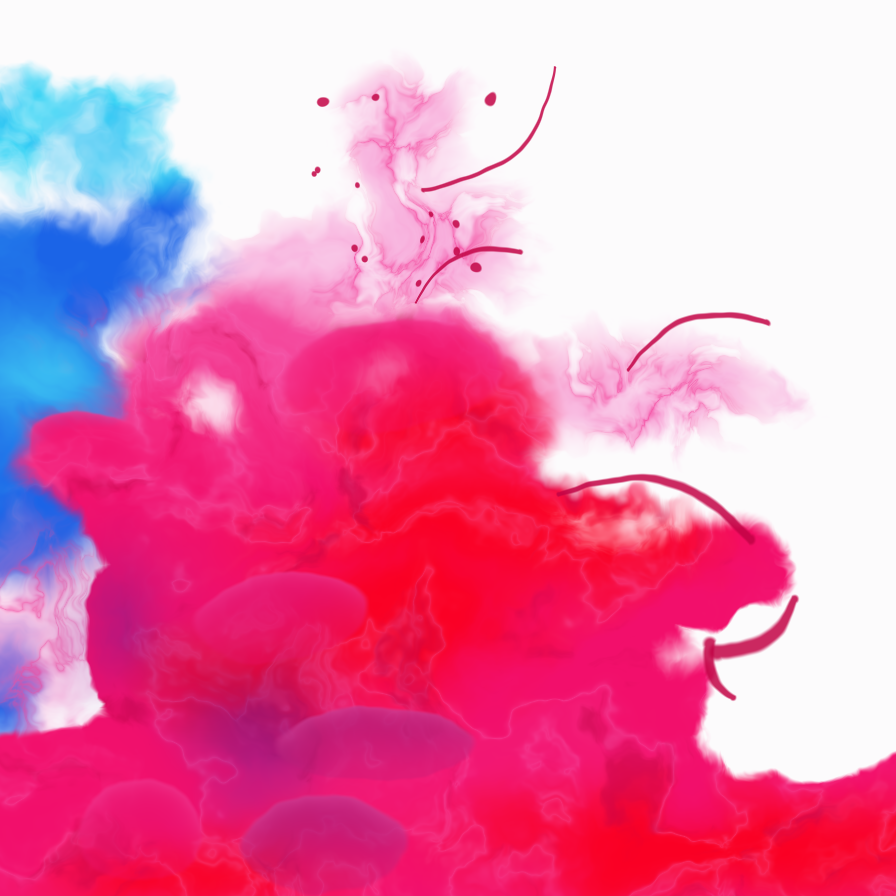
Give the GLSL for this background, as a WebGL 2 fragment shader.

```glsl
#version 300 es
precision highp float;
// Clouds of pink, red and blue ink drifting through white water.
// Smooth unions of ellipses, bent by gradient noise, give the masses;
// folds, shaded lobes, bowed strands and drops are laid over them.
#define WARP .085
#define BLEND 70.
#define BOW .18
#define DROPS 14
#define PAPER vec3(.99, .985, .99)
#define PALE vec3(.96, .48, .78)
#define MAGENTA vec3(.95, .06, .42)
#define RED vec3(.98, 0, .14)
#define CRIMSON vec3(.76, .01, .27)
#define MAUVE vec3(.67, .12, .47)
#define AZURE vec3(.06, .36, .9)
#define CYAN vec3(.22, .83, .96)

uniform vec2 u_resolution;
out vec4 fragColor;

// Ellipses: centre, radii
const vec4 UPPER[6] = vec4[](
  vec4(.26,.58,.16,.09), vec4(.46,.55,.14,.1), vec4(.15,.48,.12,.065),
  vec4(.34,.43,.25,.13), vec4(.55,.38,.26,.09), vec4(.77,.35,.12,.05));
const vec4 LOWER[6] = vec4[](
  vec4(.45,.25,.31,.15), vec4(.23,.28,.14,.14), vec4(.5,.08,.32,.16),
  vec4(.96,.04,.31,.115), vec4(.08,.07,.22,.12), vec4(.68,.22,.1,.05));
const vec4 CORE[6] = vec4[](
  vec4(.49,.53,.09,.045), vec4(.55,.4,.2,.055), vec4(.47,.31,.13,.07),
  vec4(.88,.06,.24,.05), vec4(.22,.03,.08,.03), vec4(.28,.25,.08,.04));
const vec4 VEIL[6] = vec4[](
  vec4(.45,.85,.065,.065), vec4(.5,.72,.09,.07), vec4(.36,.7,.09,.05),
  vec4(.16,.64,.09,.04), vec4(.72,.56,.13,.06), vec4(.05,.29,.09,.12));
const vec4 GAPS[6] = vec4[](
  vec4(.22,.54,.045,.025), vec4(.43,.58,.035,.02), vec4(.64,.5,.04,.03),
  vec4(.72,.43,.08,.02), vec4(.2,.655,.04,.02), vec4(.76,.265,.04,.015));
const vec4 BLUES[6] = vec4[](
  vec4(.04,.7,.18,.07), vec4(.02,.57,.11,.13), vec4(.03,.42,.09,.08),
  vec4(0,.22,.05,.06), vec4(.07,.84,.11,.06), vec4(.19,.77,.05,.03));
const vec4 LOBES[6] = vec4[](
  vec4(.44,.58,.13,.06), vec4(.09,.5,.06,.045), vec4(.32,.31,.1,.05),
  vec4(.15,.07,.075,.06), vec4(.36,.06,.1,.06), vec4(.42,.172,.12,.04));
// Strands, thin to thick: start, end
const vec4 STRANDS[6] = vec4[](
  vec4(.62,.925,.48,.79), vec4(.47,.66,.59,.72), vec4(.7,.59,.86,.645),
  vec4(.62,.45,.84,.395), vec4(.82,.22,.79,.28), vec4(.89,.33,.8,.27));

vec2 hash2(vec2 p) {
  p = vec2(dot(p, vec2(127.1, 311.7)), dot(p, vec2(269.5, 183.3)));
  return fract(sin(p) * 43758.5) * 2. - 1.;
}

float gradientNoise(vec2 p) {
  vec2 i = floor(p), f = fract(p), s = f * f * (3. - 2. * f), e = vec2(1, 0);
  float low = mix(dot(hash2(i), f), dot(hash2(i + e), f - e), s.x);
  float high = mix(dot(hash2(i + e.yx), f - e.yx), dot(hash2(i + 1.), f - 1.), s.x);
  return mix(low, high, s.y);
}

float fbm(vec2 p) {
  float sum = 0., amp = .6;
  for (int i = 0; i < 5; i++, amp *= .5) {
    sum += amp * gradientNoise(p);
    p = mat2(1.6, 1.2, -1.2, 1.6) * p + 7.3;
  }
  return sum;
}

// Smooth union of ellipses, positive inside
float inkMass(vec2 p, vec4 e[6]) {
  float sum = 1e-20;
  for (int i = 0; i < 6; i++)
    sum += exp(BLEND * (1. - length((p - e[i].xy) / e[i].zw)) * min(e[i].z, e[i].w));
  return log(sum) / BLEND;
}

float glow(vec2 p, vec2 centre, float radius) {
  vec2 d = (p - centre) / radius;
  return exp(-dot(d, d));
}

// Coverage of a bowed line that swells towards its end
float strand(vec2 p, vec4 s, float width, float px) {
  vec2 along = s.zw - s.xy;
  float t = clamp(dot(p - s.xy, along) / dot(along, along), 0., 1.);
  vec2 spine = s.xy + along * t + BOW * 4. * t * (1. - t) * vec2(-along.y, along.x);
  width *= .4 + .6 * t;
  return 1. - smoothstep(width * .5, width + px, length(p - spine));
}

void main() {
  vec2 p = gl_FragCoord.xy / u_resolution;
  float px = 1. / u_resolution.y;
  vec2 warp = vec2(fbm(p * 5.), fbm(p * 5. + 17.));
  vec2 q = p + WARP * warp;
  float fold = fbm(q * 5. + 1.5 * warp + 4.);
  float fine = fbm(q * 11. + 2.5 * warp);
  float thread = exp(-abs(fine) * 16.);

  // Blue cloud, thinning to cyan at the top
  float high = smoothstep(.75, .81, q.y);
  float blue = smoothstep(-.015, .03, inkMass(q, BLUES) + .05 * fine);
  float pool = glow(q, vec2(.03, .58), .07);
  vec3 ink = mix(AZURE, CYAN, clamp(high + .7 * (pool + fold), 0., 1.));
  vec3 col = mix(PAPER, ink, blue * mix(.95, clamp(.6 + 1.3 * fine, .1, 1.), high));

  // Translucent veils with fine threads
  float gap = smoothstep(-.01, .02, inkMass(q, GAPS) + .05 * fine);
  float veil = smoothstep(-.025, .035, inkMass(q, VEIL) + .09 * fine);
  veil *= clamp(.42 + .9 * fold + .4 * thread, .08, .95) * (1. - .7 * gap);
  col = mix(col, mix(PALE, MAGENTA, .35 * thread), veil);

  // Dense body, pinker above and redder in its cores
  float body = max(inkMass(q, UPPER), inkMass(q, LOWER)) + .025 * fine;
  float rise = smoothstep(.34, .68, p.y);
  float soft = mix(.004, .025, rise);
  ink = mix(MAGENTA, PALE, clamp(.5 * (rise + fold), 0., .8));
  ink = mix(ink, RED, smoothstep(-.06, .035, inkMass(q, CORE) + .07 * fold));
  ink = mix(ink, PALE, .3 * exp(-abs(fold) * 24.) + .12 * thread * rise);
  ink = mix(ink, CRIMSON, .5 * smoothstep(.08, .35, -fine));
  col = mix(col, ink, smoothstep(-soft, soft, body) * (1. - .82 * gap));

  // Violet where blue and pink mingle
  float violet = glow(q, vec2(.13, .31), .07) + glow(q, vec2(.28, .2), .08);
  col = mix(col, vec3(.4, .12, .58), .6 * violet * (.8 + fold));

  // Lobes lit along their upper rims, then trailing strands
  for (int i = 0; i < 6; i++) {
    vec4 e = LOBES[i];
    vec2 local = (p + .045 * warp - e.xy) / e.zw;
    float depth = 1. - length(local), top = smoothstep(-.9, .7, local.y);
    ink = mix(MAGENTA, MAUVE, glow(e.xy, vec2(.38, .12), .16));
    ink = mix(ink, PALE, .45 * top * exp(-max(depth, 0.) * 5.));
    col = mix(col, ink, smoothstep(0., .1, depth) * mix(.3, .8, top));
  }
  for (int i = 0; i < 6; i++) {
    float width = .003 + .0004 * float(i * i);
    col = mix(col, CRIMSON, .85 * strand(p + .025 * warp, STRANDS[i], width, px));
  }

  // Scattered drops
  for (int i = 0; i < DROPS; i++) {
    vec2 h = hash2(vec2(i, 5));
    float size = .003 + .004 * abs(h.x * h.y);
    float d = length(p + .05 * warp - vec2(.45, .79) - .11 * h);
    col = mix(col, CRIMSON, .85 * (1. - smoothstep(size - px, size + px, d)));
  }
  fragColor = vec4(col, 1);
}
```
